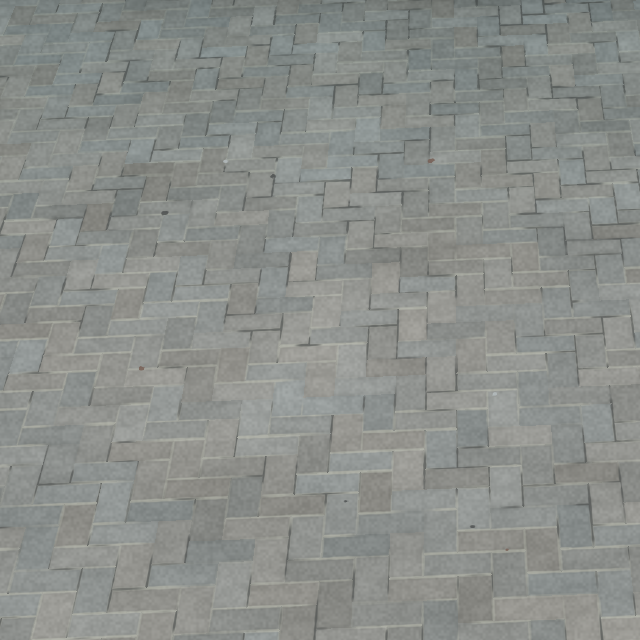
Reproduce this texture procedurally as a Shadertoy shader.

```glsl
// Grey herringbone paving seen at a slant, with pale sandy joints and dark cracks.
// Each point is projected onto the ground, where a diagonal rule on unit cells
// finds its 2:1 brick; hashes and value noise add tone, stains, grain and debris.

#define HORIZON 2.6      // height of the vanishing point, in canvases
#define VANISH_X 0.70    // its horizontal position
#define TILT 0.04        // rise of the rows towards the right
#define ACROSS 46.4      // ground cells per unit of x / distance
#define DEPTH 174.0      // ground cells per unit of 1 / distance
#define JOINT 0.0021     // half width of a joint at the lower edge
#define BRICK_VARIATION 0.065
#define STAIN 0.10
#define GRAIN 0.055
#define DEBRIS_COUNT 9

const vec3 STONE = vec3(0.562, 0.571, 0.558);
const vec3 SAND = vec3(0.675, 0.682, 0.645);
const vec3 CRACK = vec3(0.33, 0.34, 0.335);
const vec2 ANCHOR = vec2(0.485, 0.487);   // a corner of an upright brick

float hash(vec2 p) {
    vec3 q = fract(vec3(p.xyx) * 0.1031);
    q += dot(q, q.yzx + 33.33);
    return fract((q.x + q.y) * q.z);
}

float noise(vec2 p) {
    vec2 i = floor(p), f = fract(p);
    f = f * f * (3.0 - 2.0 * f);
    return mix(mix(hash(i), hash(i + vec2(1, 0)), f.x),
               mix(hash(i + vec2(0, 1)), hash(i + vec2(1, 1)), f.x), f.y);
}

float fbm(vec2 p) {
    float sum = 0.0, weight = 0.5;
    for (int i = 0; i < 4; i++) {
        sum += weight * noise(p);
        p = p * 2.03 + 17.7;
        weight *= 0.5;
    }
    return sum / 0.9375;
}

float nearness(vec2 p) {
    return HORIZON - p.y + TILT * (p.x - 0.5);
}

vec2 ground(vec2 p) {
    return vec2((p.x - VANISH_X) * ACROSS, DEPTH) / nearness(p);
}

// Finds the lower left cell and the size of the brick that covers g.
void herringbone(vec2 g, out vec2 start, out vec2 size) {
    start = floor(g);
    float step4 = mod(start.x - start.y, 4.0);
    bool lying = step4 > 0.5 && step4 < 2.5;
    size = lying ? vec2(2, 1) : vec2(1, 2);
    if (step4 > 2.5) start.y -= 1.0;
    else if (step4 > 1.5) start.x -= 1.0;
}

// Small scattered leaves and chips, dark, reddish or pale.
vec3 addDebris(vec3 color, vec2 p, float px) {
    for (int i = 0; i < DEBRIS_COUNT; i++) {
        float id = float(i);
        vec2 center = vec2(hash(vec2(id, 3.0)), 0.08 + 0.7 * hash(vec2(id, 8.0)));
        vec2 d = (p - center) * vec2(1.0, 1.5);
        float radius = mix(0.002, 0.0055, hash(vec2(id, 14.0)));
        radius *= 0.5 + noise(p * 260.0 + id);
        float kind = hash(vec2(id, 21.0));
        vec3 tint = kind > 0.8 ? vec3(0.72, 0.75, 0.76)
                  : kind > 0.55 ? vec3(0.46, 0.36, 0.32) : vec3(0.29, 0.30, 0.30);
        color = mix(color, tint, 0.8 * (1.0 - smoothstep(-px, px, length(d) - radius)));
    }
    return color;
}

void mainImage(out vec4 fragColor, in vec2 fragCoord) {
    vec2 p = fragCoord / iResolution.xy;
    float px = 1.0 / min(iResolution.x, iResolution.y);
    float s = nearness(p);
    vec2 g = ground(p) - ground(ANCHOR);
    vec2 unit = vec2(s / ACROSS, s * s / DEPTH);   // canvas size of one cell

    // Brick and distance to its edge, slightly uneven
    vec2 start, size;
    herringbone(g, start, size);
    vec2 jitter = vec2(hash(start + 5.0), hash(start + 71.0)) - 0.5;
    vec2 halfSize = 0.5 * size * unit;
    float corner = 0.05 * unit.x;
    vec2 q = abs((g - start) * unit - halfSize - 0.0016 * jitter) - halfSize + corner;
    float inner = corner - length(max(q, 0.0)) - min(max(q.x, q.y), 0.0);
    inner += 0.0012 * (noise(g * 5.0) - 0.5);
    bool sideEdge = q.x > q.y;

    // Stone: tone of each brick, broad stains, mottling and fine grain
    float tone = BRICK_VARIATION * (hash(start + 131.0) - 0.5);
    tone += STAIN * (fbm(g * vec2(0.16, 0.22) + 40.0) - 0.5);
    tone += 0.06 * (fbm(g * vec2(1.4, 2.2) + 9.0) - 0.5);
    tone += GRAIN * (noise(p * 230.0) - 0.5);
    tone -= 0.025 * (1.0 - smoothstep(0.0, 0.007, inner));
    vec3 color = STONE + tone;
    color += vec3(-0.012, 0.002, 0.012) * (2.0 * hash(start + 211.0) - 1.0);

    // Joints: sand in the near part, more open cracks farther away
    float width = JOINT * s / HORIZON;
    float joint = 1.0 - smoothstep(width - px, width + px, inner);
    float sand = smoothstep(0.15, 0.65, noise(g * 0.8 + 60.0)) * (sideEdge ? 0.65 : 0.95);
    sand *= mix(1.0, 0.6, smoothstep(0.5, 1.0, p.y));
    color = mix(color, SAND + 0.6 * tone, joint * sand);
    float open = noise(g * 0.9 + 150.0) + (sideEdge ? 0.12 : -0.08) + 0.16 * p.y * p.x;
    float crack = 1.0 - smoothstep(0.0, 0.6 * width + px, inner);
    color = mix(color, CRACK, 0.75 * crack * smoothstep(0.6, 0.85, open));

    // Cooler, dimmer light towards the far edge
    float far = smoothstep(0.45, 1.05, p.y);
    color *= mix(vec3(1.0), vec3(0.90, 0.935, 0.94), far);
    color *= 1.0 - 0.10 * smoothstep(0.93, 1.02, p.y);
    color = addDebris(color, p, px);
    fragColor = vec4(clamp(color, 0.0, 1.0), 1.0);
}
```
